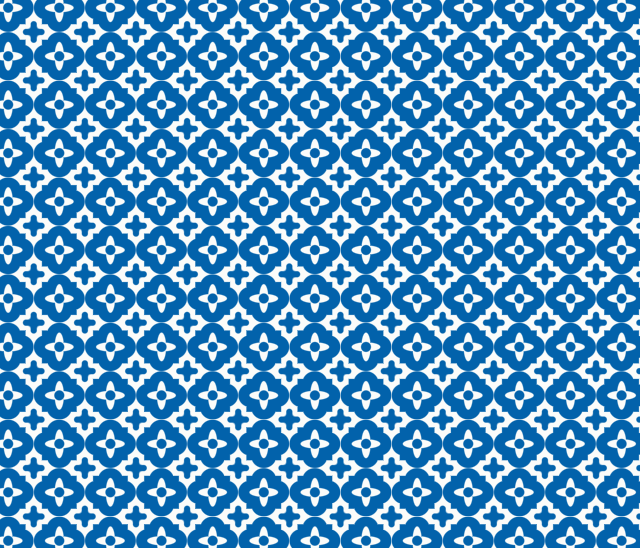
Write a WebGL 2 fragment shader that draws this pattern.

```glsl
#version 300 es
precision highp float;
// A two-colour tile lattice: blue barbed quatrefoils that touch at their tips,
// each with a white four-petal flower, and small blue crosses in the gaps.
// Each motif is a distance function folded into one eighth of its tile.

uniform vec2 u_resolution;
out vec4 fragColor;

// Lengths below are fractions of one tile width.
#define TILES vec2(12.52, 11.31)
#define FIRST_CENTRE vec2(0.16, 0.15)
#define LOBE_OFFSET 0.253
#define LOBE_RADIUS 0.245
#define BARB_SIZE 0.340
#define PETAL_RADII vec2(0.280, 0.090)
#define HUB_RADIUS 0.098
#define ARM_LENGTH 0.212
#define ARM_RADIUS 0.060
#define SOFTNESS 0.016

const vec3 BLUE = vec3(0.008, 0.385, 0.672);
const vec3 WHITE = vec3(0.985, 0.990, 0.982);

// Mirror into the first octant, so that four arms become one.
vec2 foldOctant(vec2 p) {
    p = abs(p);
    return p.x > p.y ? p : p.yx;
}

float smoothMin(float a, float b, float k) {
    float h = max(k - abs(a - b), 0.0) / k;
    return min(a, b) - 0.25 * h * h * k;
}

float ellipseDistance(vec2 p, vec2 radii) {
    float k = length(p / radii);
    return k * (k - 1.0) / max(length(p / (radii * radii)), 1e-4);
}

// Four round lobes joined by a square whose corners form the barbs.
float medallionDistance(vec2 p) {
    p = foldOctant(p);
    float lobe = length(p - vec2(LOBE_OFFSET, 0.0)) - LOBE_RADIUS;
    return min(lobe, p.x - BARB_SIZE);
}

// Two crossed ellipses with the round hub cut out.
float flowerDistance(vec2 p) {
    float petals = ellipseDistance(foldOctant(p), PETAL_RADII);
    return max(petals, HUB_RADIUS - length(p));
}

// Two round-ended bars, blended where they meet.
float crossDistance(vec2 p) {
    p = abs(p);
    float reach = ARM_LENGTH - ARM_RADIUS;
    float across = length(vec2(max(p.x - reach, 0.0), p.y)) - ARM_RADIUS;
    float upright = length(vec2(p.x, max(p.y - reach, 0.0))) - ARM_RADIUS;
    return smoothMin(across, upright, 0.07);
}

void main() {
    vec2 grid = gl_FragCoord.xy / u_resolution * TILES - FIRST_CENTRE;
    vec2 tilePixels = u_resolution / TILES;
    vec2 tileShape = vec2(1.0, tilePixels.y / tilePixels.x);
    float edge = max(SOFTNESS, 0.75 / tilePixels.x);

    // Tile coordinates about the medallion and about the gap between four.
    vec2 medallionCell = fract(grid + 0.5) - 0.5;
    vec2 gapCell = fract(grid) - 0.5;

    // Medallions fill the tile; flowers and crosses keep equal arms.
    float medallion = medallionDistance(medallionCell);
    float flower = flowerDistance(medallionCell * tileShape);
    float gapCross = crossDistance(gapCell * tileShape);

    float blueShape = min(max(medallion, -flower), gapCross);
    float whiteAmount = smoothstep(-edge, edge, blueShape);
    fragColor = vec4(mix(BLUE, WHITE, whiteAmount), 1.0);
}
```
